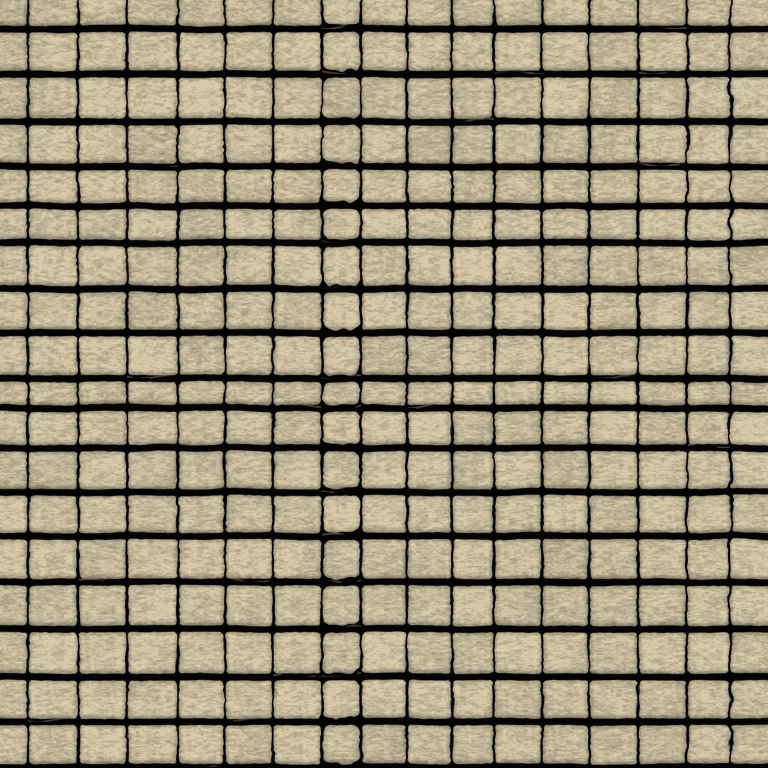
This texture is drawn by a WebGL 2 fragment shader. Its source:

```glsl
#version 300 es
precision highp float;
// Weathered sandy stone blocks in 18 uneven courses, split by dark joints.
uniform vec2 u_resolution;
out vec4 fragColor;

const float UNITS = 768.0; // layout units across the canvas
const vec3 STONE = vec3(0.80, 0.755, 0.625);
const vec3 JOINT = vec3(0.012, 0.013, 0.008);
const vec3 STRAND = vec3(0.27, 0.25, 0.20);
const int LINES = 18;

// Joint centres, left to right and top to bottom
const float COLUMNS[LINES] = float[LINES](
  28., 78., 127., 178., 225., 273., 322., 361., 407.,
  452., 494., 542., 589., 638., 687., 730., 796., 846.);
const float ROWS[LINES] = float[LINES](
  29., 74., 121.5, 166.5, 206., 243., 289., 333., 378.5,
  408., 448., 492., 536., 582., 629., 677., 722., 767.5);

float hash(vec2 p) {
  return fract(sin(dot(p, vec2(127.1, 311.7))) * 43758.5453);
}

float noise(vec2 p) {
  vec2 i = floor(p), f = fract(p);
  f = f * f * (3.0 - 2.0 * f);
  return mix(mix(hash(i), hash(i + vec2(1, 0)), f.x),
             mix(hash(i + vec2(0, 1)), hash(i + vec2(1, 1)), f.x), f.y);
}

float fbm(vec2 p) {
  float sum = 0.0, amp = 0.5;
  for (int i = 0; i < 4; i++) {
    sum += amp * noise(p);
    p = p * 2.03 + 17.3;
    amp *= 0.5;
  }
  return sum / 0.9375;
}

// Returns (start, end, index) of the interval holding x
vec3 findCell(float x, float edges[LINES], float firstSpan) {
  vec3 cell = vec3(edges[0] - firstSpan, edges[0], 0.0);
  for (int i = 0; i < LINES; i++) {
    if (x > edges[i]) {
      float next = i < LINES - 1 ? edges[i + 1] : edges[i] + 46.0;
      cell = vec3(edges[i], next, float(i + 1));
    }
  }
  return cell;
}

float roundedBox(vec2 p, vec2 halfSize, float radius) {
  vec2 q = abs(p) - halfSize + radius;
  return length(max(q, 0.0)) + min(max(q.x, q.y), 0.0) - radius;
}

// Bends the joints, more strongly toward the right side
vec2 wobble(vec2 p) {
  float rough = 1.8 + 3.0 * smoothstep(670.0, 720.0, p.x);
  vec2 bend = vec2(noise(p * 0.09), noise(p * vec2(0.03, 0.02) + 40.0)) - 0.5;
  vec2 chip = vec2(noise(p * 0.3 + 9.0), noise(p * 0.22 + 71.0)) - 0.5;
  return p + bend * vec2(rough, 2.0) + chip * vec2(1.3, 0.7);
}

// Fine, mostly horizontal wavy grain
float grain(vec2 p) {
  p.y += 3.0 * noise(p * 0.09);
  float fibres = fbm(p * vec2(0.16, 0.40));
  float pits = noise(p * vec2(0.4, 0.65) + 31.0);
  return 0.65 * fibres + 0.35 * pits;
}

void main() {
  vec2 p = gl_FragCoord.xy / u_resolution * UNITS;
  p.y = UNITS - p.y;
  float pixel = UNITS / u_resolution.y;

  vec2 q = wobble(p);
  vec3 col = findCell(q.x, COLUMNS, 66.0);
  vec3 row = findCell(q.y, ROWS, 44.0);
  vec2 id = vec2(col.z, row.z);
  vec2 lo = vec2(col.x, row.x), hi = vec2(col.y, row.y);

  // Narrow, ragged blocks form one worn column
  float worn = 1.0 - step(41.0, hi.x - lo.x);
  float side = 0.55 + 0.9 * noise(p * vec2(0.012, 0.05));
  vec2 gap = vec2(side, 3.2 + 0.5 * (noise(p * 0.05 + 7.0) - 0.5));
  float d = roundedBox(q - 0.5 * (lo + hi), 0.5 * (hi - lo) - gap, 3.5 + 3.5 * worn);
  float bottom = smoothstep(11.0, 3.0, hi.y - q.y);
  d += worn * bottom * 4.0 * (noise(p * 0.14 + id) - 0.35);

  // Stone face with tint, grain, and shaded borders
  float tint = 0.95 + 0.06 * hash(id) + 0.08 * (noise(p * 0.035 + 3.0) - 0.5);
  float tone = tint * (0.74 + 0.50 * grain(p));
  tone *= 1.0 - 0.15 * bottom;
  tone *= 0.84 + 0.16 * smoothstep(-0.5, -5.0, d);
  vec3 stone = STONE * min(tone, 1.05);

  // Loose strands lying in some horizontal joints
  float loose = step(hash(id + 5.0), 0.07 + 0.5 * worn);
  float curve = hi.y - 1.6 + 1.6 * sin(p.x * 0.11 + 6.0 * hash(id));
  float strand = loose * smoothstep(0.7 + pixel, 0.2, abs(q.y - curve));
  strand *= smoothstep(0.4, 0.65, noise(p * vec2(0.08, 0.02) + id));

  vec3 joint = mix(JOINT, STRAND, strand);
  float face = smoothstep(0.3 + 0.4 * pixel, -0.7 - 0.4 * pixel, d);
  fragColor = vec4(mix(joint, stone, face), 1.0);
}
```
